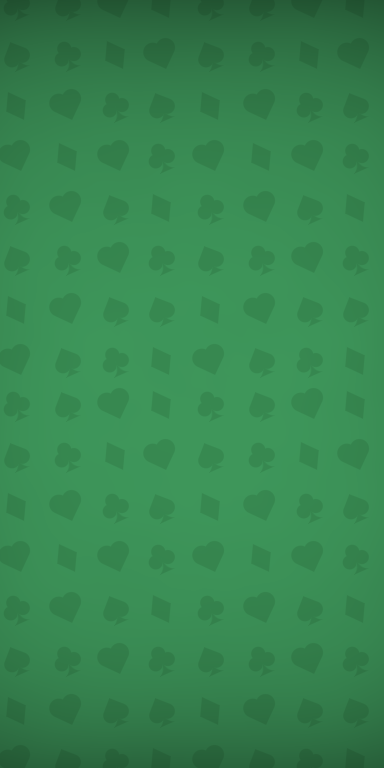
Reproduce this pattern procedurally as a Shadertoy shader.

```glsl
// Green felt card table: tilted hearts, diamonds, spades and clubs in a
// 4 x 8 tile that repeats twice each way, drawn with distance functions,
// tinted tone on tone and shaded by darker ends and faint layered sines.

const float CANVAS_ROWS = 15.06;           // canvas height in row pitches
const vec2 TILE = vec2(3.804, 7.863);      // tile of 4 columns by 8 rows
const vec4 COLUMN_X = vec4(0.314, 1.314, 2.255, 3.157);
const float FIRST_ROW_Y = 0.078;
const float SUIT_SIZE = 0.294;             // half height of a suit
const vec3 FELT = vec3(0.245, 0.595, 0.358);
const vec3 SUIT_TINT = vec3(0.89, 0.91, 0.89);

const int HEART = 0, DIAMOND = 1, SPADE = 2, CLUB = 3;
const ivec4 SUITS[8] = ivec4[8](
    ivec4(3, 2, 0, 1), ivec4(2, 3, 1, 0), ivec4(1, 0, 3, 2), ivec4(0, 1, 0, 3),
    ivec4(3, 0, 2, 1), ivec4(2, 3, 0, 3), ivec4(1, 0, 2, 2), ivec4(0, 2, 3, 1));

// Undo a counterclockwise tilt
vec2 untilt(vec2 p, float degrees) {
    float a = radians(degrees), c = cos(a), s = sin(a);
    return vec2(c * p.x + s * p.y, c * p.y - s * p.x);
}

// Heart with its tip at the origin, pointing down
float heartDistance(vec2 p) {
    p.x = abs(p.x);
    if (p.x + p.y > 1.0) return length(p - vec2(0.25, 0.75)) - sqrt(2.0) / 4.0;
    vec2 toNotch = p - vec2(0.0, 1.0);
    vec2 toSide = p - 0.5 * max(p.x + p.y, 0.0);
    return sqrt(min(dot(toNotch, toNotch), dot(toSide, toSide))) * sign(p.x - p.y);
}

float diamondDistance(vec2 p, vec2 halfSize) {
    vec2 q = abs(p) / halfSize;
    return (q.x + q.y - 1.0) * halfSize.x * halfSize.y / length(halfSize);
}

// Flared foot shared by spade and club
float stemDistance(vec2 p) {
    float flare = clamp((-0.25 - p.y) / 0.75, 0.0, 1.0);
    float side = (abs(p.x) - mix(0.08, 0.5, flare * flare * flare)) * 0.6;
    return max(side, max(-1.0 - p.y, p.y + 0.15));
}

float spadeDistance(vec2 p) {
    float body = 1.47 * heartDistance(vec2(p.x, 0.93 - p.y) / 1.47);
    return min(body, stemDistance(p));
}

float clubDistance(vec2 p) {
    float top = length(p - vec2(0.0, 0.45));
    float sides = length(vec2(abs(p.x) - 0.44, p.y + 0.13));
    return min(min(top, sides) - 0.47, stemDistance(p));
}

float suitDistance(vec2 p, int suit) {
    if (suit == HEART) {
        p = untilt(p, 20.0);
        return 1.8 * heartDistance(p / 1.8 + vec2(0.0, 0.55));
    }
    if (suit == DIAMOND) return diamondDistance(untilt(p, 30.0), vec2(0.75, 1.07));
    p = untilt(p, 24.0);
    return suit == SPADE ? spadeDistance(p) : clubDistance(p);
}

// Coverage of the suit nearest to a point measured down from the top left
float suitPattern(vec2 pos, float pixel) {
    vec2 margin = vec2(0.16, 0.49 - FIRST_ROW_Y);
    vec2 local = mod(pos + margin, TILE);
    int column = min(int(local.x / TILE.x * 4.0), 3);
    int row = min(int(local.y), 7);
    vec2 center = vec2(COLUMN_X[column], FIRST_ROW_Y + float(row)) + margin;
    vec2 p = (local - center) * vec2(1.0, -1.0) / SUIT_SIZE;
    float edge = 0.75 * pixel / SUIT_SIZE;
    return 1.0 - smoothstep(-edge, edge, suitDistance(p, SUITS[row][column]));
}

// Darker top and bottom, slightly darker sides
float tableLight(vec2 uv) {
    float top = 1.0 - 0.40 * exp(-(1.0 - uv.y) / 0.13);
    float bottom = 1.0 - 0.34 * exp(-uv.y / 0.12);
    float sides = 1.0 - 0.06 * pow(abs(2.0 * uv.x - 1.0), 4.0);
    return top * bottom * sides;
}

// Soft cloudy unevenness of the cloth, about -1 to 1
float clothMottle(vec2 p) {
    float sum = 0.0, weight = 0.5;
    for (int i = 0; i < 4; i++) {
        sum += weight * sin(p.x + 1.3 * sin(p.y)) * sin(p.y + 0.7 * p.x);
        p = untilt(p * 1.9, 37.0) + 2.1;
        weight *= 0.5;
    }
    return sum;
}

void mainImage(out vec4 fragColor, in vec2 fragCoord) {
    vec2 uv = fragCoord / iResolution.xy;
    float pixel = CANVAS_ROWS / iResolution.y;
    vec2 pos = vec2(fragCoord.x, iResolution.y - fragCoord.y) * pixel;

    vec3 color = FELT * tableLight(uv) * (1.0 + 0.012 * clothMottle(pos * 0.9));
    color *= mix(vec3(1.0), SUIT_TINT, suitPattern(pos, pixel));
    fragColor = vec4(color, 1.0);
}
```
